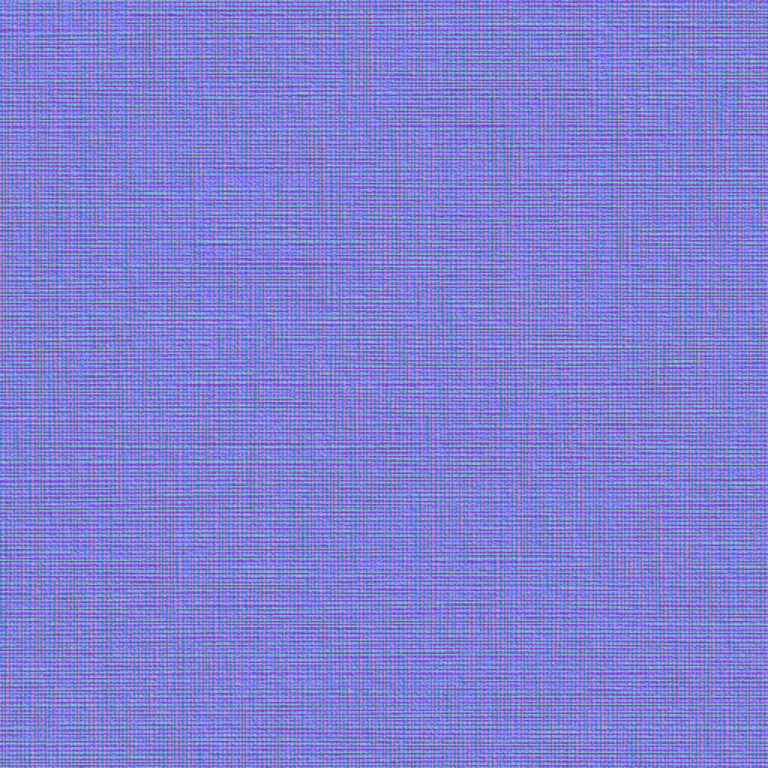
This texture map is drawn by a Shadertoy shader. Its source:

```glsl
// Tangent-space normal map of a fine, irregular linen weave.

const float TEXELS       = 512.0;  // height cells across the canvas
const float PITCH        = 2.68;   // mean thread spacing, in cells
const float RELIEF       = 2.35;   // steepness of the cloth surface
const float FLATTEN      = 0.76;   // tilt left after fine fibres average out
const float WOBBLE       = 0.75;   // uneven thread spacing, in threads
const float WOBBLE_RATE  = 0.17;   // spacing changes per cell across
const float WOBBLE_RUN   = 0.006;  // spacing changes per cell along
const float WEFT         = 0.92;   // height of the weft against the warp
const float INTERLACE    = 0.18;   // strength of the over-under pattern
const float DOMINANCE    = 0.3;    // patches where one thread set stands out
const float PATCH_RATE   = 0.06;   // such patches per cell
const float THIN         = 0.4;    // height of the weakest thread
const float THICK        = 1.05;   // height of an ordinary strong thread
const float SLUB         = 0.4;    // extra height of coarse streaks
const float BODY_RUN     = 0.09;   // thickness changes per cell along
const float STREAK_RUN   = 0.016;  // streak changes per cell along
const float FIBRE        = 0.36;   // height of the fine fibre grain
const float PI           = 3.14159265;

float hash(vec2 p) {
    return fract(sin(dot(p, vec2(127.1, 311.7))) * 43758.5453);
}

float valueNoise(vec2 p) {
    vec2 cell = floor(p);
    vec2 f = fract(p);
    f = f * f * (3.0 - 2.0 * f);
    float low  = mix(hash(cell), hash(cell + vec2(1.0, 0.0)), f.x);
    float high = mix(hash(cell + vec2(0.0, 1.0)), hash(cell + 1.0), f.x);
    return mix(low, high, f.y);
}

// Noise that varies along one thread and is unrelated to its neighbours.
float threadNoise(float id, float along) {
    float cell = floor(along);
    float f = smoothstep(0.0, 1.0, fract(along));
    return mix(hash(vec2(id, cell)), hash(vec2(id, cell + 1.0)), f);
}

// Thickness of a thread, with occasional long coarse streaks.
float threadStrength(float id, float along, float seed) {
    float shift = 17.0 * hash(vec2(id, seed));
    float body = threadNoise(id + seed, along * BODY_RUN + shift);
    float streak = threadNoise(id + seed * 2.0, along * STREAK_RUN + shift);
    return mix(THIN, THICK, body) + SLUB * smoothstep(0.78, 0.95, streak);
}

// Rounded cross-section, highest where the coordinate is an integer.
float threadProfile(float across) {
    return 0.5 + 0.5 * cos(2.0 * PI * across);
}

float clothHeight(vec2 cell) {
    // Uneven but straight spacing of the warp (x) and weft (y)
    vec2 spacing = vec2(
        valueNoise(cell * vec2(WOBBLE_RATE, WOBBLE_RUN) + 31.0),
        valueNoise(cell * vec2(WOBBLE_RUN, WOBBLE_RATE) + 73.0));
    vec2 q = cell / PITCH + WOBBLE * spacing;
    vec2 id = floor(q + 0.5);

    // Two crossing sets of threads
    float warp = threadProfile(q.x) * threadStrength(id.x, cell.y, 211.0);
    float weft = threadProfile(q.y) * threadStrength(id.y, cell.x, 457.0);

    // Alternate which set lies on top, and let one lead in patches
    float over = INTERLACE * cos(PI * q.x) * cos(PI * q.y)
               + DOMINANCE * (valueNoise(cell * PATCH_RATE + 19.0) - 0.5);
    float fibre = FIBRE * hash(cell + 9.0);
    return warp * (0.75 + over) + WEFT * weft * (0.75 - over) + fibre;
}

vec3 clothNormal(vec2 cell) {
    float here = clothHeight(cell);
    vec2 slope = vec2(
        clothHeight(cell + vec2(1.0, 0.0)) - here,
        clothHeight(cell + vec2(0.0, 1.0)) - here);
    vec3 normal = normalize(vec3(-RELIEF * slope, 1.0));
    return normal * vec3(FLATTEN, FLATTEN, 1.0);
}

void mainImage(out vec4 fragColor, in vec2 fragCoord) {
    float side = min(iResolution.x, iResolution.y);
    vec2 p = fragCoord / side * TEXELS - 0.5;

    // Blend the four nearest cells smoothly
    vec2 cell = floor(p + 0.001);
    vec2 f = clamp(p - cell, 0.0, 1.0);
    vec3 low  = mix(clothNormal(cell), clothNormal(cell + vec2(1.0, 0.0)), f.x);
    vec3 high = mix(clothNormal(cell + vec2(0.0, 1.0)), clothNormal(cell + 1.0), f.x);
    vec3 normal = mix(low, high, f.y);

    // Pack the normal into colour
    fragColor = vec4(0.5 + 0.5 * normal, 1.0);
}
```
